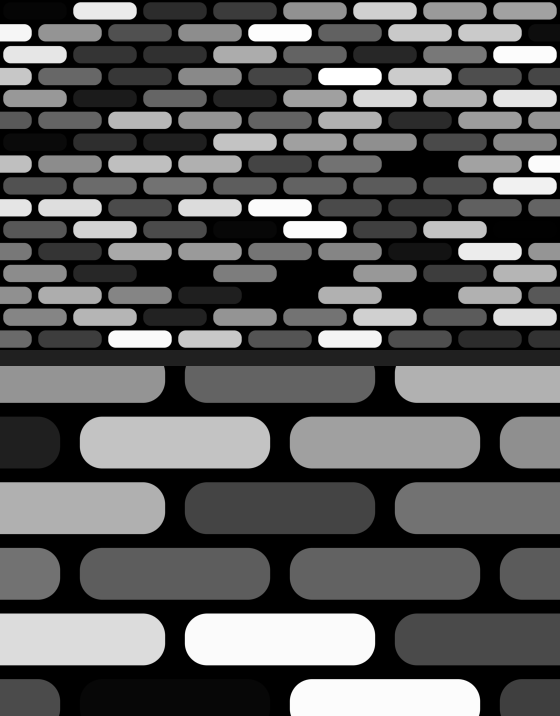
Top: the whole. Bottom: its middle third, enlarged.
Reproduce this pattern procedurally as a Shadertoy shader.

```glsl
// Sixteen staggered rows of rounded bricks in random greys on black.

float hash(vec2 p) {
    vec3 q = fract(p.xyx * vec3(0.1031, 0.1030, 0.0973));
    q += dot(q, q.yzx + 33.33);
    return fract((q.x + q.y) * q.z);
}

float roundedBox(vec2 p, vec2 halfSize, float radius) {
    vec2 d = abs(p) - halfSize + radius;
    return length(max(d, 0.0)) + min(max(d.x, d.y), 0.0) - radius;
}

void mainImage(out vec4 fragColor, in vec2 fragCoord) {
    // One unit is the height of a row
    float pixel = 16.0 / iResolution.y;
    vec2 pos = fragCoord * pixel;
    vec2 cellSize = vec2(3.2, 1.0);

    // Running bond: even rows, counted from the bottom, shift by half a brick
    float row = floor(pos.y);
    pos.x += 0.5 * cellSize.x * (1.0 - mod(row, 2.0));

    vec2 cell = floor(pos / cellSize);
    vec2 local = pos - (cell + 0.5) * cellSize;

    // Brick shape with a smoothed edge
    float dist = roundedBox(local, vec2(1.45, 0.395), 0.34);
    float coverage = 1.0 - smoothstep(-0.7 * pixel, 0.7 * pixel, dist);

    // Grey per brick, stretched so that some reach pure black or white
    float shade = clamp(hash(cell + vec2(17.0, 5.0)) * 1.08 - 0.04, 0.0, 1.0);

    fragColor = vec4(vec3(shade * coverage), 1.0);
}
```
